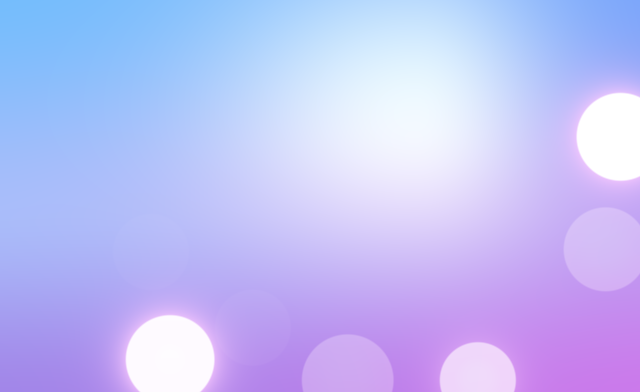
A Shadertoy shader for this background:

```glsl
// Soft blue-to-violet gradient with a broad white glow and pale bokeh discs.
#define GLOW_CENTER vec2(1.06, 0.68)
#define GLOW_LEFT 0.52
#define GLOW_RIGHT 0.34
#define GLOW_UP 0.43
#define GLOW_DOWN 0.33
#define HALO_WIDTH 0.040
#define HALO_COLOR vec3(0.98, 0.79, 1.0)
#define DISC_COUNT 7

// Vertical blend through three colours, with the middle one at height 0.45.
vec3 columnGradient(vec3 low, vec3 middle, vec3 high, float y) {
    vec3 lower = mix(low, middle, smoothstep(-0.05, 0.48, y));
    return mix(lower, high, smoothstep(0.42, 1.05, y));
}

// Gaussian with a separate spread on each side of its centre.
float lopsidedGlow(vec2 p) {
    vec2 d = p - GLOW_CENTER;
    vec2 spread = vec2(d.x < 0.0 ? GLOW_LEFT : GLOW_RIGHT,
                       d.y < 0.0 ? GLOW_DOWN : GLOW_UP);
    d /= spread;
    return exp(-dot(d, d));
}

vec3 background(vec2 p, float aspect) {
    vec3 left = columnGradient(vec3(0.63, 0.52, 0.91), vec3(0.66, 0.74, 0.98),
                               vec3(0.45, 0.74, 0.99), p.y);
    vec3 right = columnGradient(vec3(0.80, 0.47, 0.92), vec3(0.74, 0.62, 0.95),
                                vec3(0.47, 0.64, 0.98), p.y);
    vec3 color = mix(left, right, smoothstep(-0.1, 1.1, p.x / aspect));

    // The glow is cyan above and faintly pink below.
    vec3 glowColor = mix(vec3(1.0, 0.96, 1.0), vec3(0.93, 1.0, 1.0),
                         smoothstep(0.35, 0.95, p.y));
    return mix(color, glowColor, 0.98 * lopsidedGlow(p));
}

// Each disc holds centre x, centre y, radius and opacity.
vec3 addBokeh(vec3 color, vec2 p, float pixel) {
    vec4 discs[DISC_COUNT] = vec4[DISC_COUNT](
        vec4(0.434, 0.083, 0.113, 0.95),
        vec4(1.583, 0.651, 0.112, 1.00),
        vec4(1.545, 0.364, 0.107, 0.29),
        vec4(0.887, 0.030, 0.117, 0.29),
        vec4(1.219, 0.030, 0.097, 0.65),
        vec4(0.385, 0.357, 0.097, 0.03),
        vec4(0.645, 0.164, 0.097, 0.04));

    for (int i = 0; i < DISC_COUNT; i++) {
        vec4 disc = discs[i];
        float edge = length(p - disc.xy) - disc.z;

        // Only the bright discs shed a halo.
        float strength = smoothstep(0.4, 1.0, disc.w);
        float halo = exp(-max(edge, 0.0) / HALO_WIDTH);
        color = mix(color, HALO_COLOR, 0.75 * strength * halo);

        // A slight pink rim fades to a white core.
        float core = smoothstep(0.0, -0.8 * disc.z, edge);
        vec3 discColor = mix(vec3(1.0, 0.95, 1.0), vec3(1.0), max(core, disc.w * disc.w));
        float softness = max(pixel, 0.003);
        float cover = 1.0 - smoothstep(-softness, softness, edge);
        color = mix(color, discColor, cover * disc.w);
    }
    return color;
}

void mainImage(out vec4 fragColor, in vec2 fragCoord) {
    vec2 p = fragCoord / iResolution.y;
    float aspect = iResolution.x / iResolution.y;
    vec3 color = background(p, aspect);
    color = addBokeh(color, p, 1.0 / iResolution.y);
    fragColor = vec4(color, 1.0);
}
```
